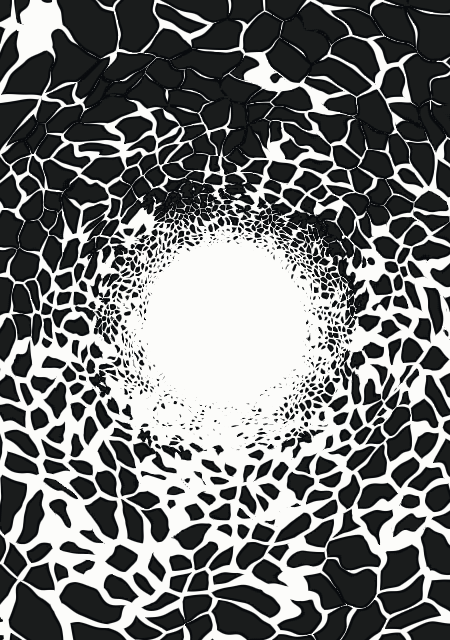
This background is drawn by a WebGL 2 fragment shader. Its source:

```glsl
#version 300 es
precision highp float;

uniform vec2 u_resolution;
out vec4 fragColor;

const float TAU = 6.2831853;
const float CELLS_AROUND = 48.0;
const float RING_DENSITY = 10.0;
const float HOLE_RADIUS = 0.165;
const vec3 STONE = vec3(0.10, 0.11, 0.11);
const vec3 RIM = vec3(0.03, 0.04, 0.05);
const vec3 LIGHT = vec3(0.99, 0.99, 0.98);

float hash(vec2 p) {
    return fract(sin(dot(p, vec2(127.1, 311.7))) * 43758.5453);
}

vec2 hash2(vec2 p) {
    return vec2(hash(p), hash(p + vec2(37.2, 17.9)));
}

// Value noise that repeats in x, so it closes around the tunnel
float ringNoise(vec2 p, float period) {
    vec2 i = floor(p);
    vec2 f = fract(p);
    f = f * f * (3.0 - 2.0 * f);
    float x0 = mod(i.x, period);
    float x1 = mod(i.x + 1.0, period);
    float low = mix(hash(vec2(x0, i.y)), hash(vec2(x1, i.y)), f.x);
    float high = mix(hash(vec2(x0, i.y + 1.0)), hash(vec2(x1, i.y + 1.0)), f.x);
    return mix(low, high, f.y);
}

// Gap between the two nearest cell centres: zero on cell borders
float cellGap(vec2 p, float period) {
    vec2 base = floor(p);
    float nearest = 8.0;
    float second = 8.0;
    for (int y = -1; y <= 1; y++) {
        for (int x = -1; x <= 1; x++) {
            vec2 cell = base + vec2(x, y);
            vec2 seed = hash2(vec2(mod(cell.x, period), cell.y));
            float d = length(cell + seed - p);
            second = min(second, max(nearest, d));
            nearest = min(nearest, d);
        }
    }
    return second - nearest;
}

vec2 warp(vec2 p, float period) {
    vec2 n = vec2(ringNoise(p, period), ringNoise(p + vec2(0.0, 53.0), period));
    return n - 0.5;
}

// Three octaves that vary the seam width along its course
float seamNoise(vec2 p) {
    float sum = 0.0;
    float scale = 0.5;
    for (int i = 0; i < 3; i++) {
        sum += ringNoise(p * scale + vec2(0.0, 91.0), CELLS_AROUND * scale) / 3.0;
        scale *= 2.0;
    }
    return sum - 0.5;
}

// Width of the light seams: wide below and near the hole, thin above
float seamWidth(float r, float down, float variation) {
    float halo = 0.65 * exp(-max(r - HOLE_RADIUS, 0.0) / (0.058 + 0.02 * down));
    float hole = 2.0 * (1.0 - smoothstep(HOLE_RADIUS - 0.015, HOLE_RADIUS + 0.015, r));
    float base = 0.18 + 0.08 * down - 0.2 * (r - 0.35);
    return base + halo + hole + 0.55 * variation;
}

void main() {
    vec2 p = (gl_FragCoord.xy - vec2(0.5, 0.497) * u_resolution) / u_resolution.x;
    float r = max(length(p), 0.01);
    float down = -p.y / r;

    // Log-polar stone wall, bent by two scales of noise
    vec2 wall = vec2(atan(p.y, p.x) / TAU * CELLS_AROUND, RING_DENSITY * log(r));
    vec2 bent = wall + 1.2 * warp(wall * 0.5, CELLS_AROUND * 0.5);
    bent += 0.3 * warp(wall * 2.0, CELLS_AROUND * 2.0);

    // Large stones break into gravel close to the hole
    float variation = seamNoise(wall);
    float coarse = cellGap(bent, CELLS_AROUND);
    float fine = cellGap(bent * 2.0, CELLS_AROUND * 2.0);
    float gravel = 1.0 - smoothstep(0.23, 0.33, r + 0.15 * variation);
    float depth = mix(coarse, fine, gravel) - seamWidth(r, down, variation);

    // Depth in pixels gives an even edge everywhere
    float edge = depth / max(fwidth(depth), 0.0001);
    float stone = smoothstep(-0.6, 0.6, edge);
    float inside = edge / u_resolution.x;
    vec3 stoneColor = mix(RIM, STONE, smoothstep(0.003, 0.006, inside));
    fragColor = vec4(mix(LIGHT, stoneColor, stone), 1.0);
}
```
